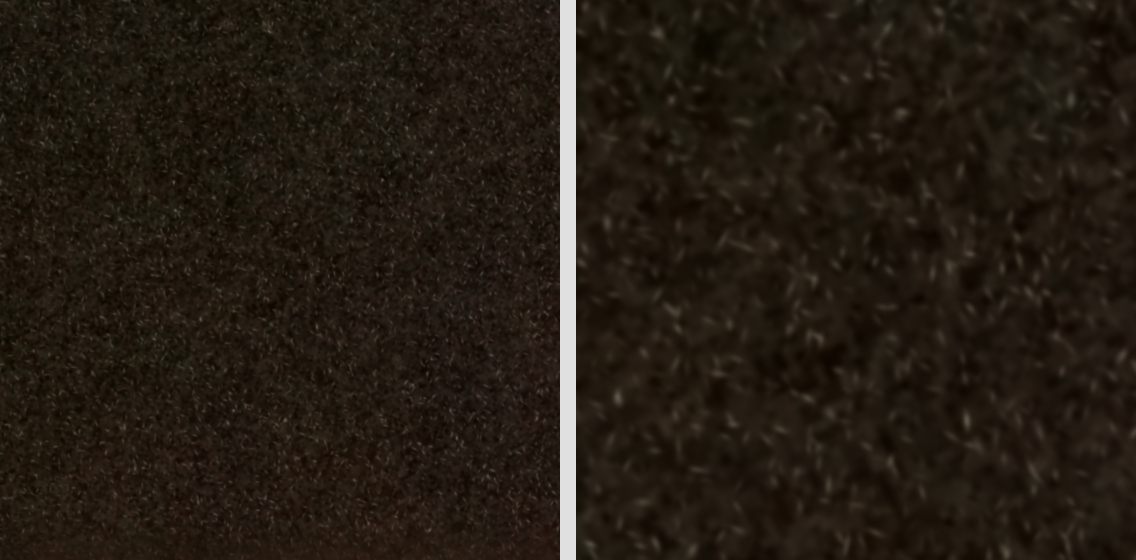
Left: the whole. Right: its middle third, enlarged.
Reproduce this texture procedurally as a WebGL 1 fragment shader.

```glsl
precision highp float;
// Dark brown, finely fibrous ground under dim light. Soft cloudy tints carry a
// fine noise grain; short pale flecks are stretched Gaussian spots scattered
// one per cell, most of them faint and a few bright.

uniform vec2 u_resolution;

#define BASE_COLOR vec3(0.120, 0.089, 0.056)
#define FLECK_COLOR vec3(1.0, 0.97, 0.90)
#define GRAIN_SCALE 165.0
#define GRAIN_AMOUNT 0.080
#define FLECK_SCALE 120.0
#define FLECK_AMOUNT 0.150
#define SPARK_SCALE 42.0
#define SPARK_AMOUNT 0.200
#define MOTTLE_AMOUNT 0.034
#define TINT_AMOUNT 0.026
#define FLECK_LEAN 2.0
#define FLECK_SPREAD 2.2

vec3 hash3(vec2 p) {
  vec3 q = fract(p.xyx * vec3(0.1031, 0.1030, 0.0973));
  q += dot(q, q.yxz + 33.33);
  return fract((q.xxy + q.yzz) * q.zyx);
}

// Smooth value noise centred on zero, from -0.5 to 0.5.
float noise(vec2 p) {
  vec2 cell = floor(p);
  vec2 f = fract(p);
  f = f * f * (3.0 - 2.0 * f);
  float low = mix(hash3(cell).x, hash3(cell + vec2(1.0, 0.0)).x, f.x);
  float high = mix(hash3(cell + vec2(0.0, 1.0)).x, hash3(cell + 1.0).x, f.x);
  return mix(low, high, f.y) - 0.5;
}

vec2 rotate(vec2 p, float angle) {
  float c = cos(angle);
  float s = sin(angle);
  return vec2(c * p.x + s * p.y, c * p.y - s * p.x);
}

float clouds(vec2 p) {
  float sum = 0.0;
  float weight = 0.5;
  for (int i = 0; i < 4; i++) {
    sum += weight * noise(p);
    p = rotate(p, 0.7) * 2.1 + 17.3;
    weight *= 0.62;
  }
  return sum;
}

// Sum of oriented spots; a higher rarity leaves fewer of them bright.
float flecks(vec2 p, vec2 radii, float rarity, float lean) {
  vec2 cell = floor(p);
  float sum = 0.0;
  for (int y = -1; y <= 1; y++) {
    for (int x = -1; x <= 1; x++) {
      vec2 id = cell + vec2(float(x), float(y));
      vec3 place = hash3(id + 61.0);
      vec3 look = hash3(id + 207.0);
      float angle = lean + (place.z - 0.5) * FLECK_SPREAD;
      vec2 d = rotate(p - id - place.xy, angle) / radii;
      d.x *= 0.8 + 0.5 * look.y;
      sum += pow(look.x, rarity) * exp(-dot(d, d));
    }
  }
  return sum;
}

void main() {
  vec2 uv = gl_FragCoord.xy / min(u_resolution.x, u_resolution.y);
  vec2 span = gl_FragCoord.xy / u_resolution;

  // Broad light and dark patches, with faint upright streaks on the right.
  float mottle = clouds(uv * 9.0 + 4.0) + 0.6 * noise(uv * 34.0 + 80.0);
  float streak = noise(vec2(uv.x * 38.0, uv.y * 3.0) + 30.0);
  float tone = MOTTLE_AMOUNT * mottle;
  tone += 0.018 * streak * smoothstep(0.6, 1.0, span.x);

  // Fine grain, blurred away towards the lower edge.
  float crisp = mix(0.45, 1.0, smoothstep(0.0, 0.09, span.y));
  float grain = noise(rotate(uv, 0.45) * GRAIN_SCALE);
  grain += 0.65 * noise(rotate(uv, 1.1) * GRAIN_SCALE * 0.48 + 50.0);
  tone += GRAIN_AMOUNT * grain * crisp;

  // Pale fibres, turning more upright to the right, and rare bright specks.
  float lean = FLECK_LEAN + 0.25 - 0.5 * span.x;
  float fibres = flecks(uv * FLECK_SCALE, vec2(0.50, 0.25), 4.0, lean);
  float sparks = flecks(uv * SPARK_SCALE, vec2(0.20, 0.11), 12.0, lean);
  float density = 1.0 + 0.9 * clouds(uv * 14.0 + 120.0);
  tone += (FLECK_AMOUNT * fibres * density + SPARK_AMOUNT * sparks) * crisp;

  // Olive at the top, russet below, a violet cast in places on the right.
  float warmth = clouds(uv * 6.0 + 200.0) + 0.7 * noise(uv * 48.0 + 15.0);
  warmth += 0.9 * (0.5 - span.y) + 0.2 * (span.x - 0.5);
  float violet = clouds(uv * 5.0 + 310.0) + 0.5 * (span.x - 0.5);
  vec3 tint = warmth * vec3(1.0, 0.05, 0.15) + violet * vec3(0.1, -0.1, 0.6);
  tint += vec3(0.5, 0.25, 0.1) * (1.0 - smoothstep(0.0, 0.1, span.y));

  vec3 color = BASE_COLOR + tone * FLECK_COLOR + TINT_AMOUNT * tint;
  gl_FragColor = vec4(max(color, vec3(0.012, 0.010, 0.004)), 1.0);
}
```
